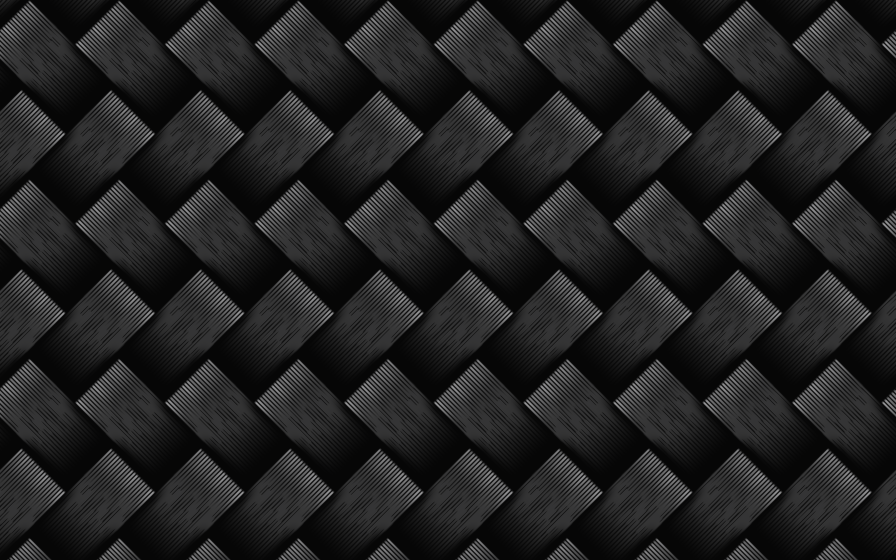
This pattern is drawn by a Shadertoy shader. Its source:

```glsl
// Woven dark fibre: a 2:1 herringbone laid at 45 degrees, ten strips across.
// Each strip has a lit upper end, fine lengthwise grooves broken by a smooth
// middle, and a lower end that sinks into soft shadow under its neighbours.

const float STRIPS_ACROSS = 10.0;
const vec2  WEAVE_OFFSET  = vec2(0.285, -0.05); // top corner of the first strip
const float FIBRES        = 19.0;               // grooves per strip width
const float END_GAP       = 0.11;               // dark slot before the lit end
const float SIDE_SHADOW   = 0.20;               // shadow reach from the sides
const float LIT_TONE      = 0.33;
const float BODY_TONE     = 0.205;
const float LOW_TONE      = 0.15;
const float SHADOW_TONE   = 0.022;
const int   SAMPLES       = 3;                  // antialiasing grid per axis

float hash(vec2 p) {
    vec3 q = fract(vec3(p.xyx) * 0.1031);
    q += dot(q, q.yzx + 33.33);
    return fract((q.x + q.y) * q.z);
}

// Smooth noise running along one fibre
float fibreNoise(float along, float id) {
    float cell = floor(along);
    float t = smoothstep(0.0, 1.0, along - cell);
    return mix(hash(vec2(cell, id)), hash(vec2(cell + 1.0, id)), t);
}

// Folds a point into its strip: x runs 0..2 along, y runs 0..1 across
vec2 foldStrip(vec2 s) {
    float k = floor(s.y);
    return vec2(mod(s.x + k, 4.0), s.y - k);
}

vec2 weave(vec2 p) {
    vec2 d = vec2(p.x + p.y, p.y - p.x);
    vec2 falling = foldStrip(d);
    vec2 rising = foldStrip(d.yx - 1.0);
    return falling.x < 2.0 ? falling : rising;
}

// Tone of a strip, including its grooves and contact shadows
float stripTone(vec2 s) {
    float line = s.y * FIBRES;
    float id = floor(line);
    float rnd = hash(vec2(id, 7.0));
    float rnd2 = hash(vec2(id, 19.0));

    // Base light falls off along the strip
    float tone = mix(LIT_TONE, BODY_TONE, smoothstep(END_GAP, 0.75, s.x));
    tone = mix(tone, LOW_TONE, smoothstep(0.9, 1.5, s.x));

    // Grooves start at both ends and reach a random way into the middle
    float upper = 1.0 - smoothstep(0.25, 0.6, s.x - 0.35 * rnd);
    float lower = smoothstep(0.95, 1.25, s.x - 0.35 * rnd2);
    float streak = smoothstep(0.52, 0.72, fibreNoise(s.x * 4.5 + rnd * 9.0, id + 31.0));
    float groove = max(max(upper, lower * 0.8), streak * 0.85);
    float ridge = smoothstep(0.18, 0.42, abs(fract(line) - 0.5));
    tone *= 1.0 - 0.85 * groove * ridge;

    // Glints on the raised fibres near the lit end
    float glint = (1.0 - ridge) * (1.0 - smoothstep(END_GAP, 0.6, s.x));
    tone += glint * (0.06 + 0.22 * rnd2);

    // The lower half is shaded from its end and from both sides
    float endLight = 1.0 - smoothstep(1.2, 1.88, s.x);
    float side = min(s.y, 1.0 - s.y);
    float sideLight = smoothstep(-0.02, SIDE_SHADOW, side);
    float light = endLight * mix(1.0, sideLight, smoothstep(0.8, 1.25, s.x));

    // A thin edge line on both sides, and the slot at the upper end
    light *= 0.35 + 0.65 * smoothstep(0.0, 0.025, side);
    light *= smoothstep(END_GAP - 0.03, END_GAP + 0.02, s.x);
    return mix(SHADOW_TONE, tone, light);
}

void mainImage(out vec4 fragColor, in vec2 fragCoord) {
    float sum = 0.0;
    for (int j = 0; j < SAMPLES; j++) {
        for (int i = 0; i < SAMPLES; i++) {
            vec2 jitter = (vec2(i, j) + 0.5) / float(SAMPLES) - 0.5;
            vec2 pos = fragCoord + jitter;
            pos.y = iResolution.y - pos.y; // strips run downward from the top
            vec2 p = pos / iResolution.x * STRIPS_ACROSS - WEAVE_OFFSET;
            sum += stripTone(weave(p));
        }
    }
    float tone = sum / float(SAMPLES * SAMPLES);
    fragColor = vec4(vec3(tone, tone, tone * 1.01), 1.0);
}
```
